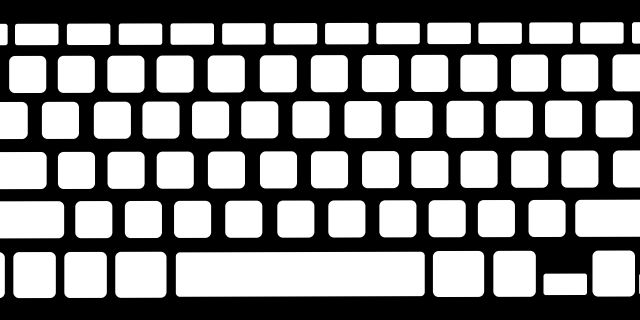
This pattern is drawn by a WebGL 2 fragment shader. Its source:

```glsl
#version 300 es
precision highp float;
// White rounded keys on black: a keyboard layout cropped by the canvas edges.
// Each row loops over a signed distance box; layered sines make the spacing
// slightly uneven, and a small shear tilts the rows.

#define CANVAS_H 384.0    // layout units per canvas height
#define TILT 0.0026       // rise of the rows per unit across
#define KEY_SIZE 44.5
#define KEY_PITCH 60.33
#define KEY_ROUND 7.0
#define FN_SIZE vec2(52.2, 25.7)
#define FN_PITCH 61.65
#define FN_ROUND 3.0
#define BASE_TOP 302.6    // bottom row
#define BASE_H 55.2
#define KEY_COLOR vec3(1.0)
#define GAP_COLOR vec3(0.0)

uniform vec2 u_resolution;
out vec4 outColor;

const float PI = 3.14159265;

// Signed distance to a rounded box given by its top left corner and size
float keyBox(vec2 p, vec2 corner, vec2 size, float radius) {
    vec2 q = abs(p - corner - 0.5 * size) - 0.5 * size + radius;
    return length(max(q, 0.0)) + min(max(q.x, q.y), 0.0) - radius;
}

// Left edge of the i-th letter key, with its uneven spacing
float keyLeft(int i) {
    float t = abs(float(i)) * PI / 12.0;
    float drift = -1.6 * sin(t) - 1.3 * sin(2.0 * t) - 1.7 * sin(3.0 * t)
                + 0.3 * sin(4.0 * t) + 0.3 * sin(5.0 * t) - 0.4 * sin(9.0 * t);
    return 11.0 + KEY_PITCH * float(i) + drift;
}

// Row of square keys numbered first to last
float letterRow(vec2 p, float top, float shift, int first, int last) {
    float d = 1e4;
    for (int i = first; i <= last; i++) {
        vec2 corner = vec2(keyLeft(i) + shift, top);
        d = min(d, keyBox(p, corner, vec2(KEY_SIZE), KEY_ROUND));
    }
    return d;
}

// Row of low function keys
float functionRow(vec2 p) {
    float d = 1e4;
    for (int i = -1; i <= 12; i++) {
        float n = float(i);
        float left = 18.0 + FN_PITCH * n + 2.2 * abs(sin(n * PI / 11.0));
        d = min(d, keyBox(p, vec2(left, 28.6), FN_SIZE, FN_ROUND));
    }
    return d;
}

// Wide key that runs from beyond the left side to the given right edge
float leftWide(vec2 p, float top, float right) {
    return keyBox(p, vec2(right - 140.0, top), vec2(140.0, KEY_SIZE), KEY_ROUND);
}

// Wide key that runs from the given left edge beyond the right side
float rightWide(vec2 p, float top, float left) {
    return keyBox(p, vec2(left, top), vec2(140.0, KEY_SIZE), KEY_ROUND);
}

// Bottom row: modifiers, space bar and half-height arrows
float baseRow(vec2 p) {
    float d = keyBox(p, vec2(211.0, 303.4), vec2(298.7, 53.3), 5.0);
    for (int i = -1; i <= 1; i++) {
        float left = 16.0 + 61.2 * float(i);
        d = min(d, keyBox(p, vec2(left, BASE_TOP), vec2(51.0, BASE_H), KEY_ROUND));
    }
    for (int i = 0; i < 2; i++) {
        float n = float(i);
        vec2 large = vec2(138.3 + 381.2 * n, BASE_TOP);
        vec2 small = vec2(592.0 + 119.0 * n, BASE_TOP);
        vec2 arrow = vec2(652.2 + 114.8 * n, 330.1);
        d = min(d, keyBox(p, large, vec2(61.5, BASE_H), KEY_ROUND));
        d = min(d, keyBox(p, small, vec2(51.0, BASE_H), KEY_ROUND));
        d = min(d, keyBox(p, arrow, FN_SIZE, FN_ROUND));
    }
    return d;
}

void main() {
    // Layout space: y runs down, sheared by the tilt
    float unitsPerPixel = CANVAS_H / u_resolution.y;
    vec2 p = gl_FragCoord.xy * unitsPerPixel;
    p.y = CANVAS_H - p.y + TILT * p.x;

    // Rows from top to bottom
    float d = functionRow(p);
    d = min(d, letterRow(p, 67.2, 0.0, 0, 12));
    d = min(d, letterRow(p, 122.4, 101.6, -1, 10));
    d = min(d, letterRow(p, 182.5, 0.2, 1, 11));
    d = min(d, letterRow(p, 241.6, 21.0, 1, 10));
    d = min(d, baseRow(p));

    // Wide keys at the row ends
    d = min(d, leftWide(p, 122.4, 33.3));
    d = min(d, leftWide(p, 182.5, 56.0));
    d = min(d, leftWide(p, 241.6, 77.0));
    d = min(d, rightWide(p, 182.5, 735.5));
    d = min(d, rightWide(p, 241.6, 690.3));

    // One pixel of edge smoothing
    float coverage = clamp(0.5 - d / unitsPerPixel, 0.0, 1.0);
    outColor = vec4(mix(GAP_COLOR, KEY_COLOR, coverage), 1.0);
}
```
